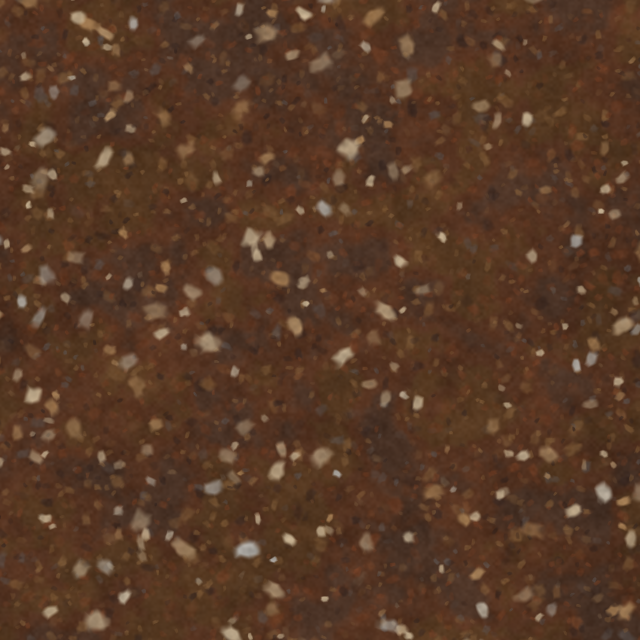
A WebGL 1 fragment shader for this texture:

```glsl
precision highp float;
uniform vec2 u_resolution;

#define SOIL_CELLS 30.0
#define DULL_CELLS 34.0
#define FLECK_CELLS 58.0
#define BRIGHT_CELLS 23.0
#define DULL_DENSITY 0.75
#define FLECK_DENSITY 0.45
#define BRIGHT_DENSITY 0.23
#define PATCH_CONTRAST 0.26
#define LUMP_CONTRAST 0.34
#define SPECKLE 0.028

float hash(vec2 p) {
  return fract(sin(dot(p, vec2(127.1, 311.7))) * 43758.5453);
}

float noise(vec2 p) {
  vec2 cell = floor(p);
  vec2 f = fract(p);
  f = f * f * (3.0 - 2.0 * f);
  return mix(mix(hash(cell), hash(cell + vec2(1.0, 0.0)), f.x),
             mix(hash(cell + vec2(0.0, 1.0)), hash(cell + 1.0), f.x), f.y);
}

float fbm(vec2 p) {
  float sum = 0.0;
  float weight = 0.5;
  for (int i = 0; i < 4; i++) {
    sum += weight * noise(p);
    p = mat2(1.6, 1.2, -1.2, 1.6) * p + 17.3;
    weight *= 0.5;
  }
  return sum / 0.9375;
}

vec2 rotate(vec2 p, float angle) {
  float c = cos(angle);
  float s = sin(angle);
  return vec2(c * p.x - s * p.y, s * p.x + c * p.y);
}

// Distance measure of a chipped grain: between an ellipse and a cut box.
float chipped(vec2 p) {
  vec2 a = abs(p);
  float box = max(max(a.x, a.y), (p.x + p.y) * 0.85);
  return mix(length(p), box, 0.55);
}

vec3 dullColour(float pick) {
  vec3 rust = vec3(0.44, 0.24, 0.14);
  vec3 ochre = vec3(0.50, 0.36, 0.22);
  vec3 slate = vec3(0.35, 0.32, 0.31);
  vec3 shade = vec3(0.20, 0.14, 0.12);
  vec3 c = mix(shade, rust, smoothstep(0.18, 0.28, pick));
  c = mix(c, ochre, smoothstep(0.48, 0.60, pick));
  return mix(c, slate, smoothstep(0.84, 0.90, pick));
}

vec3 brightColour(float pick) {
  vec3 tan1 = vec3(0.62, 0.47, 0.31);
  vec3 cream = vec3(0.74, 0.66, 0.54);
  vec3 pale = vec3(0.67, 0.66, 0.64);
  return mix(mix(tan1, cream, smoothstep(0.1, 0.5, pick)), pale, smoothstep(0.7, 0.95, pick));
}

// Scatters soft grains over the ground, one candidate per cell.
vec3 scatter(vec3 ground, vec2 uv, float cells, float density, float seed, float bright) {
  vec2 p = uv * cells + seed;
  vec2 home = floor(p);
  for (int y = -1; y <= 1; y++) {
    for (int x = -1; x <= 1; x++) {
      vec2 id = home + vec2(float(x), float(y));
      if (hash(id + 3.1) > density) continue;
      vec2 centre = id + vec2(hash(id + 11.7), hash(id + 23.9));
      float size = mix(0.20, 0.40, pow(hash(id + 37.3), 1.5));
      vec2 q = rotate(p - centre, 6.2832 * hash(id + 41.1)) / size;
      q *= vec2(mix(0.75, 1.0, hash(id + 53.7)), mix(1.0, 1.5, hash(id + 59.3)));
      q += 0.45 * (vec2(noise(p * 4.0), noise(p * 4.0 + 71.0)) - 0.5);
      float cover = 1.0 - smoothstep(0.45, 1.25, chipped(q));
      float pick = hash(id + 67.9);
      float strength = mix(mix(0.15, 0.65, hash(id + 79.3)),
                           mix(0.40, 1.0, hash(id + 83.1)), bright);
      vec3 tint = mix(dullColour(pick), brightColour(pick), bright);
      tint *= 0.92 + 0.16 * noise(p * 5.0 + 9.0);
      ground = mix(ground, tint, cover * strength);
    }
  }
  return ground;
}

// Mottled earth: hue drifts through umber, rust and ochre.
vec3 soil(vec2 uv) {
  float hue = fbm(uv * SOIL_CELLS * 0.5 + 5.0);
  vec3 c = mix(vec3(0.285, 0.195, 0.145), vec3(0.325, 0.195, 0.125), smoothstep(0.3, 0.5, hue));
  c = mix(c, vec3(0.325, 0.215, 0.125), smoothstep(0.52, 0.68, hue));
  float broad = fbm(uv * 4.0 + 31.0) - 0.5;
  float lumps = fbm(uv * SOIL_CELLS + 53.0) - 0.5;
  return c * (1.0 + PATCH_CONTRAST * broad + LUMP_CONTRAST * lumps);
}

void main() {
  vec2 uv = gl_FragCoord.xy / min(u_resolution.x, u_resolution.y);
  vec3 colour = soil(uv);
  colour = scatter(colour, uv, DULL_CELLS, DULL_DENSITY, 13.4, 0.0);
  colour = scatter(colour, uv, FLECK_CELLS, FLECK_DENSITY, 91.6, 0.0);
  colour = scatter(colour, uv, BRIGHT_CELLS * 1.7, BRIGHT_DENSITY * 0.35, 147.2, 1.0);
  colour = scatter(colour, uv, BRIGHT_CELLS, BRIGHT_DENSITY, 203.8, 1.0);

  // Fine surface speckle
  colour += SPECKLE * (noise(uv * 210.0) + noise(uv * 120.0 + 40.0) - 1.0);
  gl_FragColor = vec4(clamp(colour, 0.0, 1.0), 1.0);
}
```
